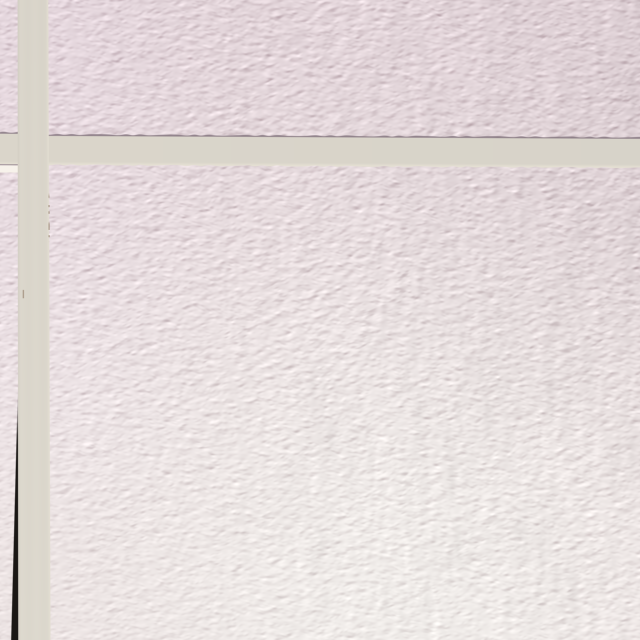
Write a Shadertoy shader that draws this texture.

```glsl
const vec3 PANEL_TOP = vec3(0.885, 0.830, 0.850);
const vec3 PANEL_LOW = vec3(0.918, 0.880, 0.882);
const vec3 PANEL_GLOW = vec3(0.940, 0.928, 0.915);
const vec3 RAIL_COLOR = vec3(0.850, 0.832, 0.790);
const vec3 RAIL_LIP = vec3(0.895, 0.875, 0.825);
const vec3 SEAM_COLOR = vec3(0.50, 0.44, 0.48);
const vec3 GAP_COLOR = vec3(0.10, 0.09, 0.08);
const vec3 SCUFF_COLOR = vec3(0.58, 0.50, 0.42);
const vec3 SHADOW_TINT = vec3(0.92, 1.08, 1.02);

const vec2 POST_X = vec2(0.0275, 0.0755);   // left and right edge at the top
const vec2 BEAM_Y = vec2(0.7425, 0.7885);   // lower and upper edge at the left
const float POST_LEAN = 0.0035;
const float BEAM_LEAN = 0.0050;
const float GAP_TOP = 0.40;
const float GAP_WIDTH = 0.0105;

const vec2 COARSE_GRAIN = vec2(64.0, 128.0);
const vec2 FINE_GRAIN = vec2(105.0, 190.0);
const vec2 STREAK_GRAIN = vec2(75.0, 13.0);
const vec2 LIGHT_DIR = vec2(-0.45, 0.90);
const float RELIEF = 0.27;
const float STREAK = 0.022;

vec3 hash3(vec2 p) {
    vec3 q = fract(vec3(p.xyx) * vec3(0.1031, 0.1030, 0.0973));
    q += dot(q, q.yxz + 33.33);
    return fract((q.xxy + q.yzz) * q.zyx);
}

// Cellular bumps: x is the slope towards the light, y is the height
vec2 cellBumps(vec2 p) {
    vec2 cell = floor(p);
    vec2 bumps = vec2(0.0);
    for (int j = -1; j <= 1; j++) {
        for (int i = -1; i <= 1; i++) {
            vec2 id = cell + vec2(i, j);
            vec3 rnd = hash3(id);
            vec2 d = p - id - rnd.xy;
            d.y += (rnd.x - 0.5) * d.x;
            float bump = (2.0 * rnd.z - 1.0) * exp(-5.0 * dot(d, d));
            bumps += bump * vec2(dot(d, LIGHT_DIR), 1.0);
        }
    }
    return bumps;
}

// Soft band between two edges
float band(float x, float lo, float hi, float aa) {
    return smoothstep(lo - aa, lo + aa, x) * (1.0 - smoothstep(hi - aa, hi + aa, x));
}

vec3 panelColor(vec2 uv) {
    // Broad light: bright low centre, dim upper right
    vec3 color = mix(PANEL_LOW, PANEL_TOP, smoothstep(0.1, 0.95, uv.y));
    vec2 toGlow = (uv - vec2(0.62, 0.02)) / vec2(0.50, 0.55);
    color = mix(color, PANEL_GLOW, 0.9 * exp(-dot(toGlow, toGlow)));
    color -= 0.024 * smoothstep(0.45, 1.0, uv.x) * smoothstep(0.0, 0.6, uv.y);
    color += vec3(0.008, 0.008, 0.014) * (1.0 - smoothstep(0.05, 0.4, uv.x))
           * smoothstep(0.1, 0.4, uv.y);

    // Pressed plaster grain with deeper shadows than lights
    vec2 warp = 0.003 * sin(uv.yx * vec2(41.0, 33.0) + 2.0 * sin(uv * 19.0));
    float slope = cellBumps((uv + warp) * COARSE_GRAIN).x
                + 0.75 * cellBumps((uv - warp) * FINE_GRAIN + 57.0).x;
    slope *= RELIEF * mix(0.75, 1.1, smoothstep(0.0, 0.8, uv.y + 0.3 * uv.x));
    color += slope < 0.0 ? 1.25 * slope * SHADOW_TINT : vec3(0.85 * slope);

    // Faint upright streaks, stronger to the right
    float streak = cellBumps(uv * STREAK_GRAIN + 11.0).y;
    return color + STREAK * streak * mix(0.25, 1.0, smoothstep(0.15, 0.7, uv.x));
}

void mainImage(out vec4 fragColor, in vec2 fragCoord) {
    vec2 uv = fragCoord / iResolution.xy;
    float aa = 0.8 / iResolution.y;
    float postX = uv.x - POST_LEAN * (1.0 - uv.y) * smoothstep(0.0, 0.08, uv.x);
    float beamY = uv.y + BEAM_LEAN * (uv.x - 0.07);
    float leftSide = 1.0 - step(POST_X.x, uv.x);
    vec3 color = panelColor(uv);

    // Horizontal rail, seam above and pale lip below
    float ragged = 0.0007 * sin(uv.x * 173.0 + 2.0 * sin(uv.x * 61.0));
    float beamTop = BEAM_Y.y + 0.003 * leftSide;
    vec3 beamColor = RAIL_COLOR + 0.012 * (uv.x - 0.5) * vec3(-1.0, -0.8, -0.4);
    beamColor = mix(beamColor, RAIL_LIP, 1.0 - smoothstep(0.0, 0.006, beamY - BEAM_Y.x));
    color = mix(color, beamColor, band(beamY, BEAM_Y.x + ragged, beamTop, aa));
    color = mix(color, SEAM_COLOR, 0.8 * band(beamY, beamTop - 0.0008, beamTop + 0.0016 + ragged, aa));
    color = mix(color, vec3(0.97, 0.95, 0.92), leftSide * band(beamY, 0.730, 0.742, 0.002));
    color = mix(color, SEAM_COLOR, 0.7 * leftSide * band(beamY, 0.7415, 0.7432, aa));

    // Dark wedge opening down the left of the post
    float opening = GAP_WIDTH * max(GAP_TOP - uv.y, 0.0) / GAP_TOP;
    float wedge = band(postX, POST_X.x - opening, POST_X.x + 0.001, aa);
    wedge *= 1.0 - smoothstep(GAP_TOP - 0.10, GAP_TOP, uv.y);
    color = mix(color, GAP_COLOR, wedge);

    // Vertical rail with softly shaded edges
    float across = (postX - POST_X.x) / (POST_X.y - POST_X.x);
    vec3 postColor = RAIL_COLOR + 0.014 * (1.0 - uv.y) + 0.004 * sin(across * 14.0);
    postColor -= 0.025 * (1.0 - smoothstep(0.0, 0.10, across));
    postColor = mix(postColor, RAIL_LIP, 0.7 * smoothstep(0.90, 1.0, across));
    color = mix(color, postColor, band(postX, POST_X.x, POST_X.y, aa));

    // Small scuffs on the post and along its right edge
    float chips = smoothstep(0.2, 0.8, sin(uv.y * 390.0 + 2.0 * sin(uv.y * 140.0)));
    chips *= band(uv.y, 0.625, 0.695, 0.005) * band(postX, POST_X.y - 0.001, POST_X.y + 0.001, aa);
    float nick = band(uv.x, 0.0355, 0.0375, aa) * band(uv.y, 0.534, 0.547, aa);
    color = mix(color, SCUFF_COLOR, 0.7 * max(chips, nick));

    fragColor = vec4(clamp(color, 0.0, 1.0), 1.0);
}
```
